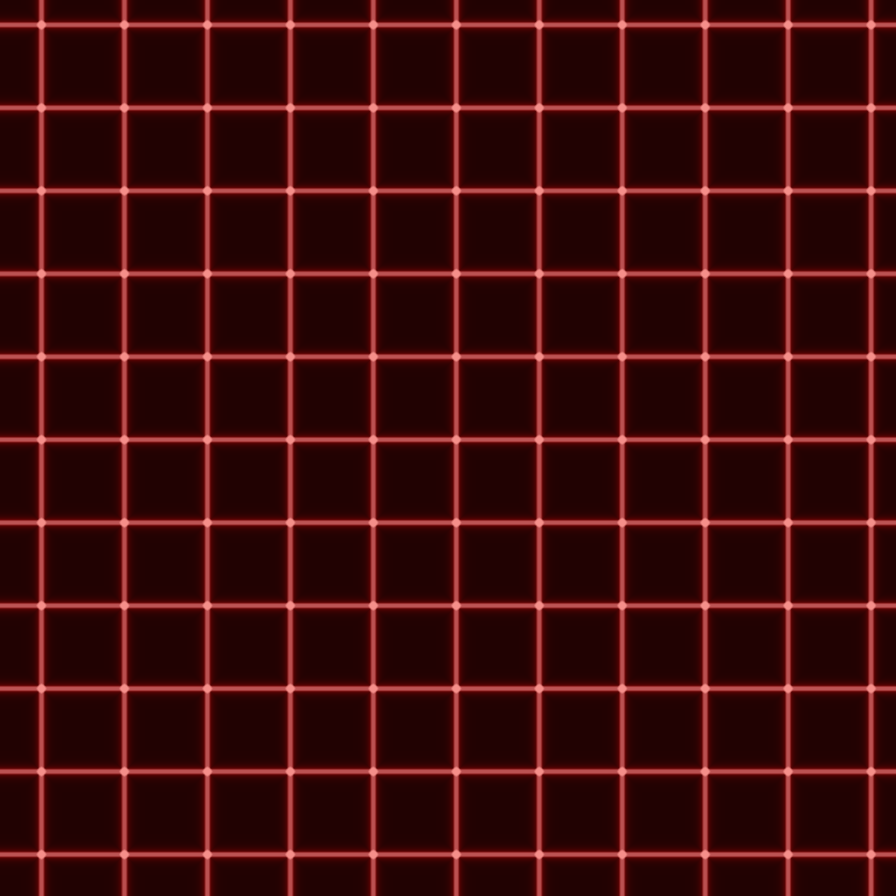
A Shadertoy shader for this pattern:

```glsl
const float CELLS = 10.8;
const vec3 BACKGROUND = vec3(0.13, 0.007, 0.007);
const vec3 GLOW = vec3(0.58, 0.0, 0.0);
const vec3 LINE = vec3(0.74, 0.335, 0.335);
const vec3 NODE = vec3(0.96, 0.56, 0.54);

float hash(float n) {
    return fract(sin(n * 78.233 + 1.7) * 4375.85);
}

// Soft line core; softness widens and dims it slightly
float lineCore(float dist, float softness, float pixel) {
    float edge = max(0.042 + 0.006 * softness, 0.01 + pixel);
    return (1.0 - 0.1 * softness) * (1.0 - smoothstep(0.01, edge, dist));
}

// Rounded diamond at each crossing
float nodeMask(vec2 offset, float radius, float pixel) {
    float dist = mix(length(offset), offset.x + offset.y, 0.35);
    float blur = max(0.018, pixel);
    return 1.0 - smoothstep(radius - blur, radius + blur, dist);
}

void mainImage(out vec4 fragColor, in vec2 fragCoord) {
    float pixel = CELLS / iResolution.y;
    vec2 grid = fragCoord * pixel;

    // Lines run through the cell centres
    vec2 offset = abs(fract(grid) - 0.5);
    vec2 id = floor(grid);
    float nearest = min(offset.x, offset.y);

    float vertical = lineCore(offset.x, 0.3 + 0.7 * hash(id.x), pixel);
    float horizontal = lineCore(offset.y, 0.5 * hash(id.y + 31.0), pixel);

    // Halo, lines, then nodes
    vec3 color = BACKGROUND + GLOW * exp(-nearest / 0.04);
    color = mix(color, LINE, max(vertical, horizontal));
    color = mix(color, NODE, nodeMask(offset, 0.056, pixel));

    fragColor = vec4(color, 1.0);
}
```
